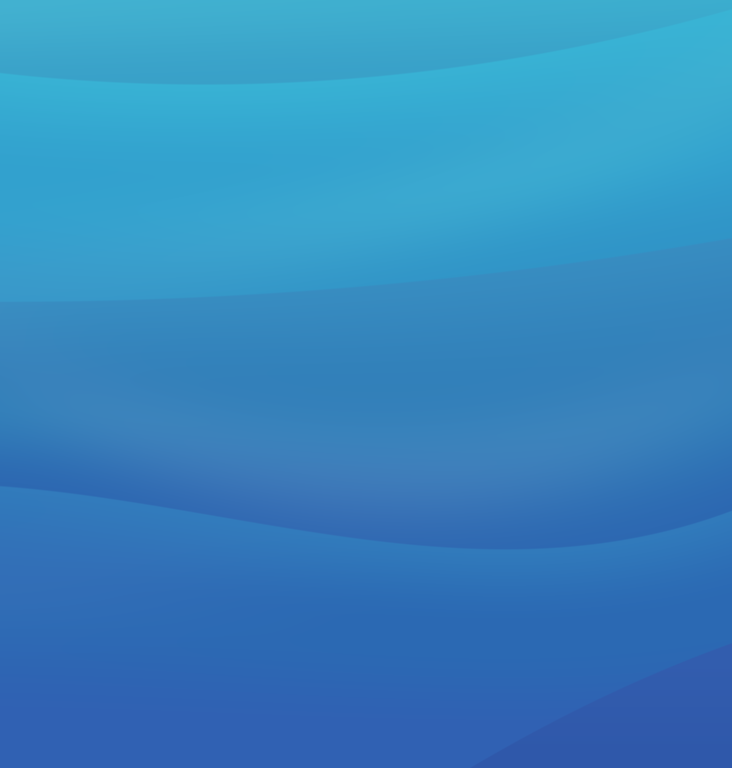
Give the GLSL for this background, as a WebGL 2 fragment shader.

```glsl
#version 300 es
precision highp float;

uniform vec2 u_resolution;
out vec4 fragColor;

#define EDGE_SOFTNESS 1.1
#define RIDGE_WIDTH 0.075
#define SKY_GLOW 0.025
#define UPPER_GLOW 0.034
#define MIDDLE_GLOW 0.055
#define LOWER_GLOW 0.028

vec3 rgb(float r, float g, float b) {
    return vec3(r, g, b) / 255.0;
}

// Cubic curve: depth below the top of the canvas at x
float curve(float x, vec4 k) {
    return k.x + x * (k.y + x * (k.z + x * k.w));
}

// Three-stop gradient across a band, with a broad plateau in the middle
vec3 ramp(vec3 top, vec3 middle, vec3 bottom, float t) {
    vec3 tint = mix(top, middle, smoothstep(-0.15, 0.45, t));
    return mix(tint, bottom, smoothstep(0.55, 1.05, t));
}

// Soft light that follows a curve
float ridge(float offset, float width) {
    float q = offset / width;
    return exp(-q * q);
}

// Antialiased coverage below an edge
float below(float depth, float edge) {
    float soft = EDGE_SOFTNESS / u_resolution.y;
    return smoothstep(-soft, soft, depth - edge);
}

void main() {
    vec2 uv = gl_FragCoord.xy / u_resolution;
    float x = uv.x;
    float depth = 1.0 - uv.y;

    // Wave edges, from top to bottom
    float edge1 = curve(x, vec4(0.095, 0.108, -0.195, 0.004));
    float edge2 = curve(x, vec4(0.393, 0.001, -0.084, 0.0));
    float edge3 = curve(x, vec4(0.633, 0.070, 0.315, -0.353));
    float edge4 = curve(x, vec4(1.4915, -0.965, 0.311, 0.0));

    // Top band
    vec3 color = mix(rgb(60.0, 175.0, 207.0), rgb(56.0, 160.0, 200.0),
                     smoothstep(-0.01, 0.12, depth + 0.02 * x));
    color += SKY_GLOW * vec3(1.0, 0.4, 0.2) * ridge(depth, 0.08) * (1.0 - x);

    // Upper wave, with a glow rising and greening to the right
    vec3 upper = ramp(rgb(57.0, 181.0, 213.0), rgb(50.0, 161.0, 206.0),
                      rgb(48.0, 148.0, 199.0), (depth - edge1) / (edge2 - edge1));
    float upperRidge = curve(x, vec4(0.375, -0.10, -0.165, 0.0));
    upper += UPPER_GLOW * vec3(1.0, 0.4 + 0.8 * x, 0.2)
           * ridge(depth - upperRidge, RIDGE_WIDTH);
    color = mix(color, upper, below(depth, edge1));

    // Middle wave, with a bowl-shaped glow
    vec3 middle = ramp(rgb(57.0, 143.0, 194.0), rgb(49.0, 127.0, 185.0),
                       rgb(44.0, 103.0, 177.0), (depth - edge2) / (edge3 - edge2));
    float middleRidge = curve(x, vec4(0.47, 0.60, -0.58, 0.0));
    float bowl = 0.4 + 2.6 * x * (1.0 - x);
    middle += MIDDLE_GLOW * bowl * vec3(1.0, 0.4, 0.25)
            * ridge(depth - middleRidge, RIDGE_WIDTH);
    color = mix(color, middle, below(depth, edge2));

    // Lower wave, with a glow fading to the right
    vec3 lower = ramp(rgb(50.0, 126.0, 189.0), rgb(43.0, 105.0, 179.0),
                      rgb(48.0, 97.0, 179.0), 1.25 * (depth - edge3) / (1.0 - edge3));
    float lowerRidge = curve(x, vec4(0.75, -0.02, 0.0, 0.0));
    lower += LOWER_GLOW * vec3(1.0, 0.7, 0.5) * ridge(depth - lowerRidge, RIDGE_WIDTH)
           * (1.0 - smoothstep(0.0, 0.6, x));
    color = mix(color, lower, below(depth, edge3));

    // Corner wave
    vec3 corner = mix(rgb(50.0, 93.0, 174.0), rgb(47.0, 88.0, 170.0),
                      smoothstep(0.84, 1.0, depth));
    color = mix(color, corner, below(depth, edge4));

    fragColor = vec4(color, 1.0);
}
```
